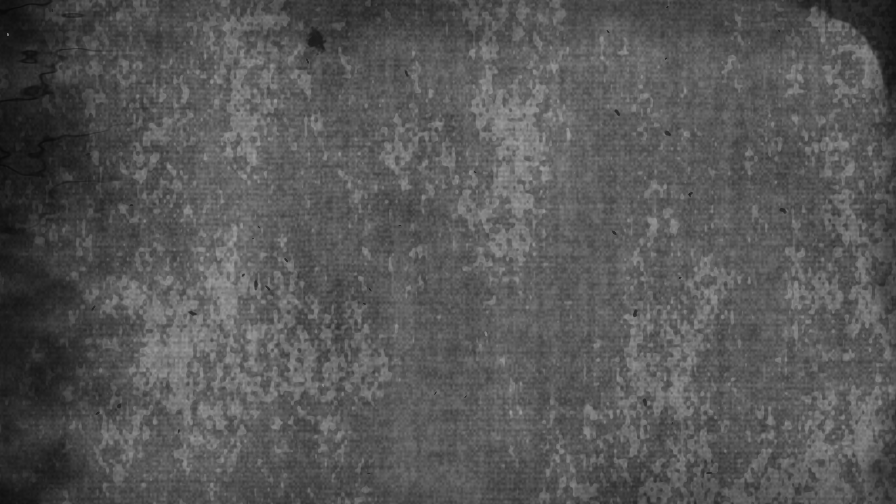
Give the GLSL for this texture, as a Shadertoy shader.

```glsl
// Worn dark grey woven cloth with pale abrasion, scattered specks and shaded edges.

const float PI = 3.14159;

float hash(vec2 p) {
    vec3 q = fract(p.xyx * 0.1031);
    q += dot(q, q.yzx + 33.33);
    return fract((q.x + q.y) * q.z);
}

float noise(vec2 p) {
    vec2 i = floor(p), f = fract(p);
    f = f * f * (3.0 - 2.0 * f);
    return mix(mix(hash(i), hash(i + vec2(1, 0)), f.x),
               mix(hash(i + vec2(0, 1)), hash(i + vec2(1, 1)), f.x), f.y);
}

float fbm(vec2 p) {
    float sum = 0.0, amp = 0.53;
    for (int i = 0; i < 4; i++) {
        sum += amp * noise(p);
        p = p * 2.03 + 17.7;
        amp *= 0.5;
    }
    return sum;
}

// Soft blob with a ragged rim: 1 inside, 0 outside
float chip(vec2 d, float angle, vec2 size, float seed) {
    float c = cos(angle), s = sin(angle);
    d = vec2(c * d.x + s * d.y, c * d.y - s * d.x);
    float rim = 0.7 * (noise(d * 190.0 + seed) - 0.5);
    return 1.0 - smoothstep(0.55, 1.25, length(d / size) + rim);
}

// Basket weave: alternating threads with darker gaps between rows
float weave(vec2 p) {
    vec2 t = 96.0 * p + 0.8 * vec2(noise(p * 9.0), noise(p * 9.0 + 40.0));
    float over = cos(PI * t.x) * cos(PI * t.y);
    float gaps = cos(2.0 * PI * t.y) + 0.6 * cos(2.0 * PI * t.x);
    return 0.6 * over + 0.5 * gaps;
}

void mainImage(out vec4 fragColor, in vec2 fragCoord) {
    vec2 p = fragCoord / iResolution.y;
    vec2 uv = fragCoord / iResolution.xy;
    float width = iResolution.x / iResolution.y;

    // Broad stains and thread streaks
    float cloud = fbm(p * vec2(4.5, 3.0) + 3.0);
    float tone = 0.335 + 0.2 * (cloud - 0.5);
    tone += 0.03 * exp(-8.0 * dot(uv - vec2(0.5, 0.6), uv - vec2(0.5, 0.6)));
    tone += 0.05 * (noise(p * vec2(70.0, 7.0)) - 0.5);
    tone += 0.05 * (noise(p * vec2(9.0, 110.0)) - 0.5);

    // Cloth structure and grain
    tone += 0.021 * weave(p) * (0.5 + noise(p * 6.0 + 8.0));
    tone += 0.10 * (noise(p * vec2(240.0, 200.0)) - 0.5);
    tone += 0.06 * (noise(p * vec2(95.0, 60.0) + 5.0) - 0.5);

    // Pale flecks where the surface has rubbed off, gathered in upright patches
    float wear = fbm(p * vec2(6.0, 3.2) + 21.0) + 0.35 * (noise(p * vec2(28.0, 7.0)) - 0.5);
    wear += 0.12 * smoothstep(0.8, 1.0, uv.x) - 0.12 * smoothstep(0.2, 0.0, uv.x);
    float thread = 0.6 * noise(p * vec2(150.0, 105.0) + 9.0) + 0.4 * noise(p * vec2(62.0, 38.0));
    float fleck = smoothstep(0.56, 0.8, thread + 0.9 * (wear - 0.5));
    tone += 0.13 * fleck;

    // Shaded edges, deepest on the left
    float ragged = 0.16 * (fbm(p * vec2(9.0, 14.0)) - 0.5);
    tone *= mix(0.27, 1.0, smoothstep(-0.03, 0.19, uv.x + ragged));
    tone *= mix(0.72, 1.0, smoothstep(0.0, 0.12, 1.0 - uv.y + ragged));
    tone *= mix(0.82, 1.0, smoothstep(0.0, 0.12, uv.y + ragged));
    tone *= mix(0.62, 1.0, smoothstep(0.0, 0.035, 1.0 - uv.x + 0.3 * ragged));

    // Thin creases in the upper left
    float fold = abs(fbm(p * vec2(5.0, 13.0) + 60.0) - 0.5);
    float foldArea = smoothstep(0.17, 0.04, uv.x) * smoothstep(0.4, 0.75, uv.y);
    tone *= 1.0 - 0.5 * foldArea * smoothstep(0.035, 0.0, fold);

    // Dark rounded corner at the upper right
    vec2 corner = p - vec2(width - 0.21, 0.79);
    float cornerArea = smoothstep(-0.02, 0.04, corner.x) * smoothstep(-0.02, 0.04, corner.y);
    float rim = length(max(corner, 0.0)) + 0.012 * (noise(p * 60.0) - 0.5);
    tone *= 1.0 - 0.5 * cornerArea * smoothstep(0.192, 0.203, rim);

    // Scattered dark specks and a few pale nicks
    for (int i = 0; i < 44; i++) {
        float id = float(i);
        vec2 at = vec2(width * hash(vec2(id, 3.1)), hash(vec2(id, 7.7)));
        float size = mix(0.002, 0.007, pow(hash(vec2(id, 12.3)), 2.0));
        float mark = chip(p - at, PI * hash(vec2(id, 19.9)), size * vec2(0.7, 1.5), id);
        tone = mix(tone, i % 9 == 0 ? 0.58 : 0.11, 0.75 * mark);
    }

    // One large chip with faint smears beside it
    vec2 d = p - vec2(0.627, 0.92);
    tone = mix(tone, 0.09, 0.85 * chip(d, 0.5, vec2(0.017, 0.026), 4.0));
    float smear = chip(d + vec2(0.1, 0.01), -0.5, vec2(0.045, 0.03), 11.0);
    tone *= 1.0 - 0.35 * smear * noise(vec2(90.0 * d.x - 40.0 * d.y, 9.0 * d.y) + 30.0);

    fragColor = vec4(vec3(clamp(tone, 0.04, 0.75)), 1.0);
}
```
